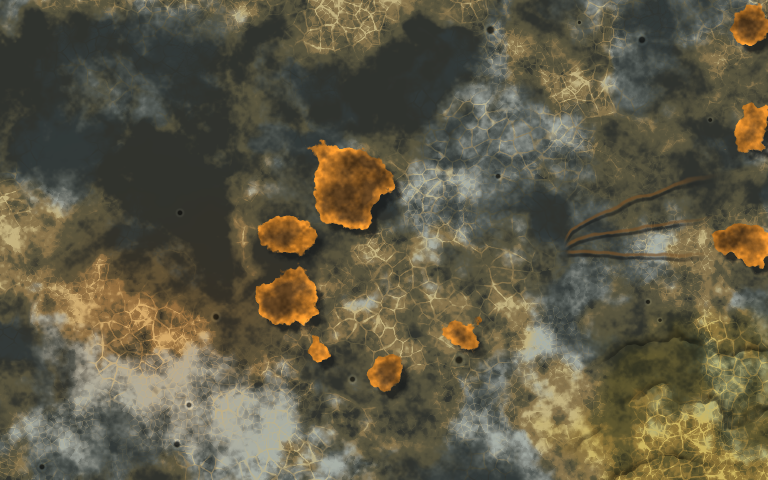
Reproduce this texture procedurally as a Shadertoy shader.

```glsl
const vec3 BASALT = vec3(0.19, 0.20, 0.18);
const vec3 OLIVE = vec3(0.35, 0.335, 0.245);
const vec3 TAN = vec3(0.53, 0.455, 0.30);
const vec3 CREAM = vec3(0.76, 0.70, 0.50);
const vec3 SLATE = vec3(0.20, 0.235, 0.24);
const vec3 PALE_BLUE = vec3(0.62, 0.68, 0.70);
const vec3 RUST = vec3(0.38, 0.26, 0.13);
const vec3 ORANGE = vec3(0.82, 0.51, 0.16);
const vec3 SHADOW = vec3(0.10, 0.11, 0.11);

float hash(vec2 p) {
    return fract(sin(dot(p, vec2(127.1, 311.7))) * 43758.5453);
}

float noise(vec2 p) {
    vec2 i = floor(p), f = fract(p);
    f = f * f * (3.0 - 2.0 * f);
    float low = mix(hash(i), hash(i + vec2(1, 0)), f.x);
    float high = mix(hash(i + vec2(0, 1)), hash(i + vec2(1, 1)), f.x);
    return mix(low, high, f.y);
}

float fbm(vec2 p) {
    float sum = 0.0, amp = 0.5;
    for (int i = 0; i < 5; i++) {
        sum += amp * noise(p);
        p = mat2(1.6, 1.2, -1.2, 1.6) * p + 7.3;
        amp *= 0.5;
    }
    return sum / 0.97;
}

// Cell border distance and cell id
vec2 cells(vec2 p) {
    vec2 base = floor(p);
    float nearest = 8.0, second = 8.0, id = 0.0;
    for (int y = -1; y <= 1; y++)
    for (int x = -1; x <= 1; x++) {
        vec2 c = base + vec2(x, y);
        float d = length(c + vec2(hash(c), hash(c + 31.7)) - p);
        if (d < nearest) { second = nearest; nearest = d; id = hash(c + 5.1); }
        else second = min(second, d);
    }
    return vec2(second - nearest, id);
}

float blob(vec2 p, vec2 centre, vec2 radii) {
    vec2 d = (p - centre) / radii;
    return exp(-dot(d, d));
}

// Positive inside the mesas: an arc of six and a column of three
float mesaField(vec2 p) {
    float best = -1.0;
    for (int i = 0; i < 9; i++) {
        float k = float(i), angle = 1.9 + 0.75 * k;
        vec2 centre = vec2(0.78, 0.43) + 0.2 * vec2(cos(angle), sin(angle));
        if (i > 5) centre = vec2(1.56, 0.94 - 0.22 * (k - 6.0));
        float size = i == 0 ? 0.085 : mix(0.028, 0.052, hash(vec2(k, 3.0)));
        vec2 d = (p - centre) * vec2(1.0, mix(0.9, 1.5, hash(vec2(k, 9.0))));
        best = max(best, size - length(d));
    }
    return best + (fbm(p * 14.0) - 0.5) * 0.11 + (fbm(p * 55.0) - 0.5) * 0.025;
}

vec3 groundRamp(float t) {
    vec3 col = mix(BASALT, OLIVE, smoothstep(0.26, 0.48, t));
    col = mix(col, TAN, smoothstep(0.48, 0.68, t));
    return mix(col, CREAM, smoothstep(0.68, 0.95, t));
}

// Thin curved dikes fanning out from one hub
float dikes(vec2 q) {
    float line = 0.0;
    for (int i = 0; i < 3; i++) {
        float bend = 0.15 * float(i) - 0.02;
        float d = abs(q.y - bend * sqrt(max(q.x, 0.0)));
        line = max(line, 1.0 - smoothstep(0.001, 0.006, d));
    }
    return line * smoothstep(0.0, 0.02, q.x) * (1.0 - smoothstep(0.2, 0.34, q.x));
}

void mainImage(out vec4 fragColor, in vec2 fragCoord) {
    vec2 p = fragCoord / iResolution.y;
    vec2 warp = vec2(fbm(p * 9.0), fbm(p * 9.0 + 40.0)) - 0.5;
    vec2 w = p + warp * 0.16;
    float grain = noise(p * 150.0) - 0.5;
    float fine = fbm(p * 30.0) - 0.5;

    // Broad sand cover and bright outcrops
    float t = 0.50 + (fbm(w * 3.6 + 11.0) - 0.5) * 0.9 + (fbm(w * 10.0) - 0.5) * 0.7;
    t -= 0.26 * blob(w, vec2(1.12, 0.92), vec2(0.22, 0.16));
    t -= 0.24 * blob(w, vec2(1.42, 0.64), vec2(0.16, 0.16));
    t -= 0.24 * blob(w, vec2(0.08, 0.66), vec2(0.18, 0.08));
    t -= 0.20 * blob(w, vec2(0.70, 0.64), vec2(0.17, 0.16));
    t -= 0.16 * blob(w, vec2(0.25, 0.92), vec2(0.20, 0.06));
    t += 0.30 * blob(w, vec2(0.69, 0.95), vec2(0.08, 0.12));
    t += 0.13 * blob(w, vec2(0.30, 0.14), vec2(0.40, 0.18));
    t += 0.12 * blob(w, vec2(1.40, 0.16), vec2(0.30, 0.20));
    float exposed = smoothstep(0.36, 0.64, t);
    t += fine * mix(0.35, 0.85, exposed) + grain * mix(0.07, 0.16, exposed);

    // Polygonal fracture network
    vec2 broad = cells((p + warp * 0.04) * 34.0);
    vec2 small = cells((p + warp * 0.03) * 75.0);
    float veins = (1.0 - smoothstep(0.02, 0.15, broad.x)) * smoothstep(0.40, 0.60, fbm(p * 8.0 + 3.0));
    veins += 0.5 * (1.0 - smoothstep(0.03, 0.2, small.x)) * smoothstep(0.45, 0.6, fbm(p * 7.0 + 63.0));
    t += exposed * (0.22 * veins + 0.12 * (small.y - 0.5));
    vec3 col = groundRamp(t);

    // Bluish rock, rusty dust and yellow plains
    float band = blob(vec2(p.x, p.y - 0.7 * p.x), vec2(1.08, -0.05), vec2(0.28, 0.10));
    band += blob(p, vec2(0.48, 0.06), vec2(0.28, 0.12));
    float blue = smoothstep(0.47, 0.64, fbm(w * 6.0 + 20.0) + 0.16 * band + fine * 0.25);
    blue *= 1.0 - 0.65 * min(veins, 1.0);
    col = mix(col, mix(SLATE, PALE_BLUE, smoothstep(0.28, 0.92, t + 0.05 * band)), 0.75 * blue);
    float dust = blob(w, vec2(0.36, 0.34), vec2(0.26, 0.20));
    col *= mix(vec3(1), vec3(1.12, 0.96, 0.82), dust);
    float plain = smoothstep(0.0, 0.16, p.x - 1.12 - 0.3 * p.y + warp.x * 0.3);
    plain *= 1.0 - smoothstep(0.22, 0.36, p.y + warp.y * 0.2);
    col *= mix(vec3(1), vec3(1.06, 1.02, 0.75), plain);

    // Scarps across the plains, and the dike fan
    float step1 = fract(9.0 * (p.y - 0.25 * p.x + 0.04 * sin(p.x * 13.0) + warp.y * 0.12));
    float scarp = smoothstep(0.0, 0.03, step1) * (1.0 - smoothstep(0.05, 0.2, step1));
    col *= 1.0 - 0.5 * plain * scarp * smoothstep(0.35, 0.55, fbm(p * 6.0 + 8.0));
    vec2 hub = vec2(1.17, 0.48);
    col = mix(col, RUST * 1.2, 0.7 * dikes(p - hub + warp * 0.03));
    col = mix(col, SHADOW, 0.6 * dikes(p - hub + warp * 0.03 + vec2(0.0, 0.008)));

    // Small craters
    for (int i = 0; i < 14; i++) {
        vec2 c = vec2(1.6 * hash(vec2(i, 1.0)), hash(vec2(i, 2.0)));
        float r = mix(0.004, 0.011, hash(vec2(i, 4.0)));
        float d = length(p - c) / r;
        col *= 1.0 - 0.55 * (1.0 - smoothstep(0.5, 1.0, d)) + 0.2 * exp(-9.0 * (d - 1.2) * (d - 1.2));
    }

    // Orange-rimmed mesas with cast shadows
    float h = mesaField(p);
    float mesa = smoothstep(-0.002, 0.004, h);
    float shade = smoothstep(-0.006, 0.016, mesaField(p + vec2(-0.016, 0.018)));
    col = mix(col, SHADOW, 0.8 * shade * (1.0 - mesa));
    float rim = 1.0 - smoothstep(0.004, 0.034, h);
    float glow = clamp(0.25 + 0.7 * rim + 2.2 * (fbm(p * 22.0 + 5.0) - 0.5), 0.0, 1.0);
    vec3 rock = mix(RUST, ORANGE, glow) * (1.0 + 0.9 * fine + 0.3 * grain);
    col = mix(col, rock, mesa);
    fragColor = vec4(clamp(col, 0.0, 1.0), 1.0);
}
```
